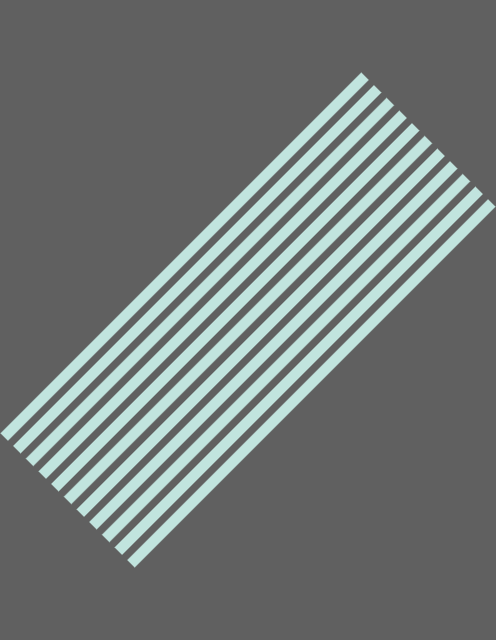
Reproduce this pattern procedurally as a Shadertoy shader.

```glsl
// Eleven pale mint bars run diagonally across a flat grey ground.
// The plane is turned by 45 degrees, folded into equal lanes across the bars,
// and each lane holds one box drawn from a signed distance.

const vec3 GROUND = vec3(0.378, 0.378, 0.378);
const vec3 MINT = vec3(0.757, 0.894, 0.871);

// Lengths are fractions of the canvas height.
const float BAR_COUNT = 11.0;
const float SPACING = 0.02802;
const vec2 BAR_HALF_SIZE = vec2(0.3986, 0.00827);

// Coordinates along and across a diagonal that rises to the right.
vec2 diagonalAxes(vec2 p) {
    return vec2(p.x + p.y, p.x - p.y) * sqrt(0.5);
}

// Folds a coordinate into a limited, centred row of lanes (odd count).
float repeatLimited(float x, float spacing, float count) {
    float reach = 0.5 * (count - 1.0);
    float lane = clamp(floor(x / spacing + 0.5), -reach, reach);
    return x - spacing * lane;
}

float boxDistance(vec2 p, vec2 halfSize) {
    vec2 d = abs(p) - halfSize;
    return length(max(d, 0.0)) + min(max(d.x, d.y), 0.0);
}

// Coverage of a shape, smoothed over about one pixel.
float coverage(float dist, float pixel) {
    return clamp(0.5 - dist / pixel, 0.0, 1.0);
}

void mainImage(out vec4 fragColor, in vec2 fragCoord) {
    float pixel = 1.0 / iResolution.y;
    vec2 p = (fragCoord - 0.5 * iResolution.xy) * pixel;

    // Parallel bars
    vec2 q = diagonalAxes(p);
    q.y = repeatLimited(q.y, SPACING, BAR_COUNT);
    float bars = coverage(boxDistance(q, BAR_HALF_SIZE), 1.2 * pixel);

    fragColor = vec4(mix(GROUND, MINT, bars), 1.0);
}
```
